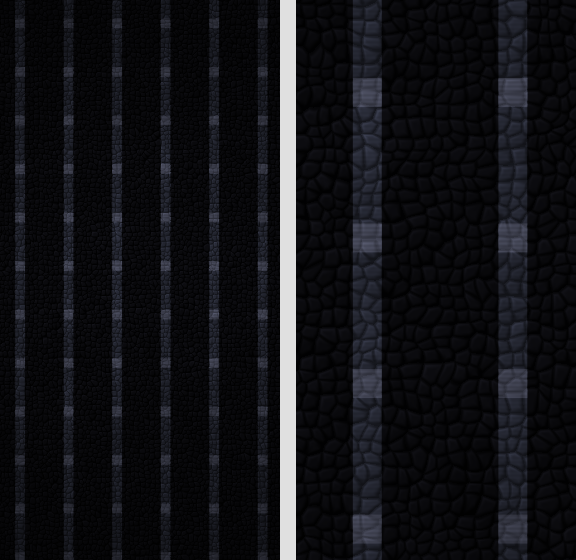
Left: the whole. Right: its middle third, enlarged.
This pattern is drawn by a Shadertoy shader. Its source:

```glsl
// Dark pebbled leather with slate pinstripes, each crossed by brighter square blocks.
// A jittered cell grid gives the grain; repeated box masks give stripes and blocks.
// Soft noise and a vignette vary the wear across the cloth. Unit: canvas width.

#define PERIOD 0.1733               // spacing of stripes and of blocks
#define STRIPE_X 0.0716             // centre of the first stripe
#define BLOCK_Y 0.0103              // centre of the lowest block
#define HALF_WIDTH 0.0172           // half width of stripe and block
#define GRAIN_CELLS 58.0            // grain cells across the canvas
#define GRAIN_JITTER 0.62           // irregularity of the grain
#define THREADS 190.0               // fine weave lines per canvas width
#define EDGE_DIM 0.52               // brightness at the top and bottom
#define LEATHER vec3(0.040, 0.040, 0.053)
#define STRIPE vec3(0.150, 0.160, 0.205)
#define BLOCK vec3(0.275, 0.285, 0.350)

float hash(vec2 p) {
    return fract(sin(dot(p, vec2(127.1, 311.7))) * 43758.5453);
}

vec2 hash2(vec2 p) {
    return vec2(hash(p), hash(p + 57.3));
}

float noise(vec2 p) {
    vec2 i = floor(p), f = fract(p);
    f = f * f * (3.0 - 2.0 * f);
    return mix(mix(hash(i), hash(i + vec2(1, 0)), f.x),
               mix(hash(i + vec2(0, 1)), hash(i + vec2(1, 1)), f.x), f.y);
}

// Nearest grain cell: xy = offset from its seed, z = distance to its border, w = cell tone
vec4 grainCell(vec2 p) {
    vec2 base = floor(p), nearest = vec2(0.0), id = base;
    float best = 8.0, border = 8.0;
    for (int y = -1; y <= 1; y++)
    for (int x = -1; x <= 1; x++) {
        vec2 cell = base + vec2(x, y);
        vec2 d = cell + 0.5 + GRAIN_JITTER * (hash2(cell) - 0.5) - p;
        if (dot(d, d) < best) {
            best = dot(d, d);
            nearest = d;
            id = cell;
        }
    }
    for (int y = -2; y <= 2; y++)
    for (int x = -2; x <= 2; x++) {
        vec2 cell = base + vec2(x, y);
        vec2 d = cell + 0.5 + GRAIN_JITTER * (hash2(cell) - 0.5) - p;
        vec2 gap = d - nearest;
        if (dot(gap, gap) > 0.0001)
            border = min(border, dot(0.5 * (d + nearest), normalize(gap)));
    }
    return vec4(-nearest, border, hash(id + 9.1));
}

// Smooth band repeated every PERIOD around a centre
float band(float x, float centre, float pixel) {
    float d = abs(mod(x - centre + 0.5 * PERIOD, PERIOD) - 0.5 * PERIOD);
    return 1.0 - smoothstep(-pixel, pixel, d - HALF_WIDTH);
}

void mainImage(out vec4 fragColor, in vec2 fragCoord) {
    vec2 uv = fragCoord / iResolution.x;
    vec2 screen = fragCoord / iResolution.xy;
    float pixel = 0.7 / iResolution.x;

    // Grain relief: dark creases and a rim lit from the upper left
    vec2 warp = vec2(noise(uv * 31.0), noise(uv * 31.0 + 40.0)) - 0.5;
    vec4 cell = grainCell(uv * GRAIN_CELLS + 0.8 * warp);
    float crease = 1.0 - smoothstep(0.02, 0.20, cell.z);
    float rim = dot(cell.xy, vec2(-0.6, 0.8)) * (1.0 - smoothstep(0.12, 0.42, cell.z));
    float relief = 0.95 + 0.35 * (cell.w - 0.5) + 1.5 * rim;
    relief = max(relief * (1.0 - 0.68 * crease), 0.12);

    // Stripes and their blocks, with the grain flattened beneath
    float stripe = band(uv.x, STRIPE_X, pixel);
    float block = stripe * band(uv.y, BLOCK_Y, pixel);
    float thread = 1.0 + 0.08 * sin(6.2832 * THREADS * uv.y);
    float flatness = 0.48 * stripe + 0.27 * block;
    vec3 color = mix(mix(LEATHER, STRIPE, stripe), BLOCK, block);
    color *= mix(relief, 0.92 * thread, flatness);

    // Uneven wear, and light strongest across the middle
    float wear = 0.84 + 0.32 * mix(noise(uv * 7.0), noise(uv * 24.0), 0.4);
    vec2 offset = (screen - vec2(0.5, 0.52)) * vec2(1.1, 2.3);
    float light = mix(EDGE_DIM, 1.06, exp(-1.4 * dot(offset, offset)));
    fragColor = vec4(color * wear * light, 1.0);
}
```
